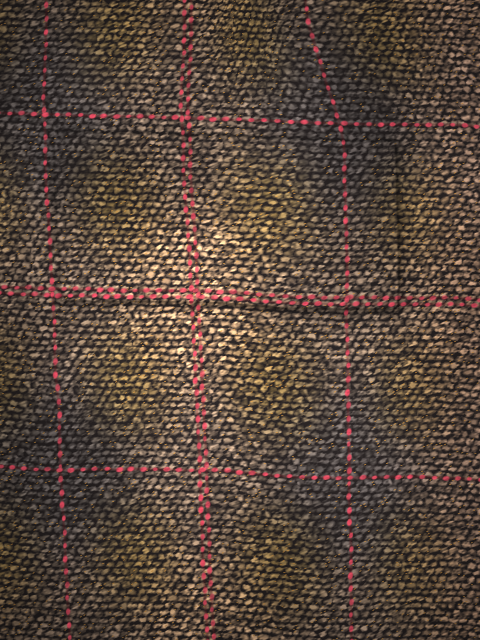
Give the GLSL for this texture, as a Shadertoy shader.

```glsl
// Brown wool tweed with a red stitched windowpane check and a pocket flap.

float hash(vec2 p) {
    return fract(sin(dot(p, vec2(127.1, 311.7))) * 43758.5453);
}

float noise(vec2 p) {
    vec2 i = floor(p), f = fract(p);
    f = f * f * (3.0 - 2.0 * f);
    return mix(mix(hash(i), hash(i + vec2(1, 0)), f.x),
               mix(hash(i + vec2(0, 1)), hash(i + vec2(1, 1)), f.x), f.y);
}

// Sagging cloth: shifts the canvas so the checks become straight.
vec2 drape(vec2 p) {
    float lean = 0.05 * p.y * (1.0 - 0.8 * smoothstep(0.25, 0.6, p.x));
    float fold = 0.05 * smoothstep(0.75, 1.0, p.y) * smoothstep(0.3, 0.48, p.x);
    vec2 w = p + vec2(lean + fold - 0.005, 0.03 * p.x);
    w.x -= 0.012 * smoothstep(0.8, 1.0, p.y) * (1.0 - smoothstep(0.3, 0.45, p.x));
    w.y += 0.004 * sin(p.x * 16.0) * (1.0 - p.y);
    return w + 0.003 * (vec2(noise(p * 14.0), noise(p * 14.0 + 40.0)) - 0.5);
}

// One row of small oval stitches, uneven in size and strength.
float stitchRow(float across, float along, float period) {
    float id = floor(along / period);
    vec2 q = vec2((fract(along / period) - 0.5) * period, across);
    q += 0.002 * (vec2(hash(vec2(id, 3.0)), hash(vec2(id, 8.0))) - 0.5);
    q.y -= 0.15 * q.x;
    vec2 size = vec2(0.0052, 0.0037) * (0.75 + 0.4 * hash(vec2(id, 1.0)));
    float aa = 0.5 / (iResolution.y * size.y);
    float oval = 1.0 - smoothstep(0.75 - aa, 1.1 + aa, length(q / size));
    return oval * (0.7 + 0.3 * hash(vec2(id, 6.0)));
}

// x: stitches, y: dull thread lying between them. The middle line is double.
vec2 checkLine(float coord, float spacing, float along, float period) {
    float k = clamp(round(coord), 0.0, 2.0);
    float d = (coord - k) * spacing;
    float gap = k == 1.0 ? 0.005 : 0.0;
    float s = stitchRow(d + gap, along + k * 0.007, period);
    if (gap > 0.0) s = max(s, 0.85 * stitchRow(d - gap, along + 0.007 + 0.5 * period, period));
    return vec2(s, 1.0 - smoothstep(0.0, 0.004, abs(abs(d) - gap)));
}

void mainImage(out vec4 fragColor, in vec2 fragCoord) {
    vec2 p = fragCoord / iResolution.y;
    vec2 w = drape(p);
    vec2 check = (w - vec2(0.104, 0.272)) / vec2(0.22, 0.276);

    // Ground tones: tan on the double lines, slate on the single ones, olive between
    vec2 wave = 0.5 + 0.5 * cos(3.14159 * (check - 1.0));
    vec2 soft = smoothstep(0.1, 0.9, wave);
    vec2 mid = 4.0 * wave * (1.0 - wave);
    vec3 tone = mix(vec3(0.38, 0.35, 0.34), vec3(0.77, 0.62, 0.48), 0.5 * (soft.x + soft.y));
    tone = mix(tone, vec3(0.60, 0.48, 0.24), 0.65 * mid.x * mid.y);
    tone = mix(tone, vec3(0.64, 0.50, 0.42), 0.6 * smoothstep(0.58, 0.75, p.x));

    // Weave: staggered soft yarn bumps, crossed by fibres rising to the right
    vec2 g = w / vec2(0.0145, 0.0108);
    g += 0.4 * (vec2(noise(w * 100.0), noise(w * 100.0 + 17.0)) - 0.5);
    g.x += 0.5 * mod(floor(g.y), 2.0);
    vec2 q = fract(g) - 0.5;
    q.y -= 0.2 * q.x;
    float bump = 1.0 - smoothstep(0.08, 0.66, length(q * vec2(0.95, 1.1)));
    float fibre = noise(mat2(0.9, -0.4, 0.4, 0.9) * w * vec2(210.0, 400.0));
    bump = clamp(bump + 0.8 * (fibre - 0.5), 0.0, 1.0);
    vec3 yarn = tone * (0.8 + 0.4 * hash(floor(g))) * (0.82 + 0.4 * fibre);
    vec3 col = mix(vec3(0.15, 0.13, 0.13), yarn, bump);

    // Gold glints on single fibres
    vec2 f = mat2(0.9, -0.4, 0.4, 0.9) * w * vec2(160.0, 240.0);
    vec2 c = fract(f) - 0.5;
    float glint = step(0.90, hash(floor(f) + 5.0)) * (1.0 - smoothstep(0.1, 0.48, length(c * vec2(1.0, 1.4))));
    col = mix(col, vec3(0.82, 0.58, 0.27), 0.65 * glint);

    // Red check
    vec2 upright = checkLine(check.x, 0.22, w.y, 0.0205);
    vec2 level = checkLine(check.y, 0.276, w.x, 0.0185);
    float stitch = max(upright.x, level.x);
    col = mix(col, vec3(0.36, 0.13, 0.14), 0.4 * max(upright.y, level.y));
    col = mix(col, vec3(0.92, 0.31, 0.39) * (0.85 + 0.25 * fibre), stitch);

    // Pocket flap: shadow outside its edge, strongest below and at the right
    vec2 b = abs(w - vec2(0.370, 0.666)) - vec2(0.252, 0.130);
    float d = length(max(b, 0.0)) + min(max(b.x, b.y), 0.0);
    float side = max(smoothstep(0.55, 0.535, w.y), 0.6 * smoothstep(0.60, 0.62, w.x));
    float shadow = smoothstep(-0.003, 0.002, d) * exp(-max(d, 0.0) / 0.007);
    col *= 1.0 - shadow * mix(0.25, 0.65, side);

    // Lamp glow over the centre, broad uneven shading
    vec2 r = (p - vec2(0.38, 0.53)) / vec2(0.50, 0.58);
    float light = 0.52 + 0.70 * exp(-1.2 * dot(r, r));
    light *= 0.86 + 0.28 * noise(p * 7.0);
    col *= mix(light, 1.0, 0.4 * stitch);

    fragColor = vec4(clamp(col, 0.0, 1.0), 1.0);
}
```
